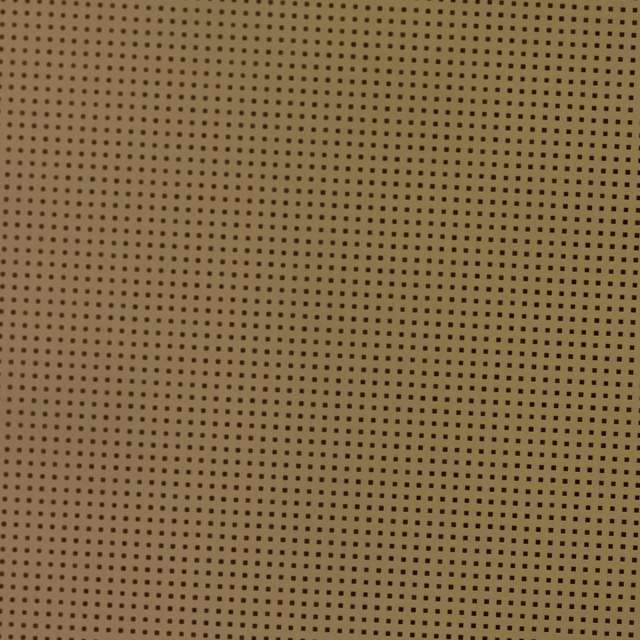
A WebGL 2 fragment shader for this texture:

```glsl
#version 300 es
precision highp float;
// Perforated tan sheet: a fine, slightly tilted lattice of small dark holes.
// Each pixel finds its nearest lattice cell and shades a rounded square there;
// holes grow darker, squarer and crisper towards the lower right.

#define ROW_STEP vec2(0.01895, -0.00108)
#define COLUMN_STEP vec2(0.00088, 0.01947)
#define LATTICE_ORIGIN vec2(0.4974, 0.5434)
#define HOLE_HALF 0.0036
#define SOFT_BLUR 0.0024
#define CRISP_BLUR 0.0014
#define JITTER 0.00035
#define RIM_LIGHT 0.07
#define GRAIN 0.022

uniform vec2 u_resolution;
out vec4 fragColor;

const vec3 ROSY_TAN = vec3(0.555, 0.455, 0.330);
const vec3 OLIVE_TAN = vec3(0.545, 0.462, 0.292);
const vec3 FADED_HOLE = vec3(0.29, 0.195, 0.085);
const vec3 DEEP_HOLE = vec3(0.13, 0.035, 0.01);

float hash(vec2 p) {
    vec3 q = fract(p.xyx * 0.1031);
    q += dot(q, q.yzx + 33.33);
    return fract((q.x + q.y) * q.z);
}

float noise(vec2 p) {
    vec2 i = floor(p), f = fract(p);
    f = f * f * (3.0 - 2.0 * f);
    return mix(mix(hash(i), hash(i + vec2(1, 0)), f.x),
               mix(hash(i + vec2(0, 1)), hash(i + vec2(1, 1)), f.x), f.y);
}

float roundedSquare(vec2 p, float halfSide, float radius) {
    vec2 q = abs(p) - halfSide + radius;
    return length(max(q, 0.0)) + min(max(q.x, q.y), 0.0) - radius;
}

void main() {
    vec2 uv = gl_FragCoord.xy / u_resolution;
    float pixel = 1.0 / min(u_resolution.x, u_resolution.y);

    // Nearest hole and the offset from its centre
    mat2 lattice = mat2(ROW_STEP, COLUMN_STEP);
    vec2 cell = round(inverse(lattice) * (uv - LATTICE_ORIGIN));
    vec2 id = cell + 200.0;
    vec2 wobble = vec2(hash(id), hash(id + 71.0)) - 0.5;
    vec2 offset = uv - LATTICE_ORIGIN - lattice * cell - 2.0 * JITTER * wobble;
    offset = inverse(mat2(normalize(ROW_STEP), normalize(COLUMN_STEP))) * offset;

    // Focus rises from the hazy upper left to the crisp lower right
    float focus = smoothstep(-0.1, 1.15, 0.8 * uv.x + 0.35 * (1.0 - uv.y));
    float blur = max(mix(SOFT_BLUR, CRISP_BLUR, focus), 0.7 * pixel);
    float halfSide = HOLE_HALF * (0.95 + 0.1 * hash(id + 37.0));
    float radius = halfSide * mix(0.95, 0.3, focus);

    // Sheet tint with broad mottling and fine grain
    float tint = smoothstep(0.0, 0.8, uv.x + 0.25 * (uv.y - 0.5));
    vec3 color = mix(ROSY_TAN, OLIVE_TAN, tint);
    color *= 0.98 + 0.04 * noise(uv * 6.0 + 3.0);
    color *= 1.0 + GRAIN * (noise(uv * 300.0) + noise(uv * 130.0 + 9.0) - 1.0);

    // Faint lit lip below each hole
    float lip = roundedSquare(offset + vec2(-0.0006, 0.0014), halfSide, radius);
    color += RIM_LIGHT * focus * (1.0 - smoothstep(-blur, blur, lip));

    // Dark hole, unevenly deep from one cell to the next
    float hole = 1.0 - smoothstep(-blur, blur, roundedSquare(offset, halfSide, radius));
    float depth = clamp(focus + 0.3 * (hash(id + 113.0) - 0.5), 0.0, 1.0);
    color = mix(color, mix(FADED_HOLE, DEEP_HOLE, depth), hole);

    fragColor = vec4(color, 1.0);
}
```
